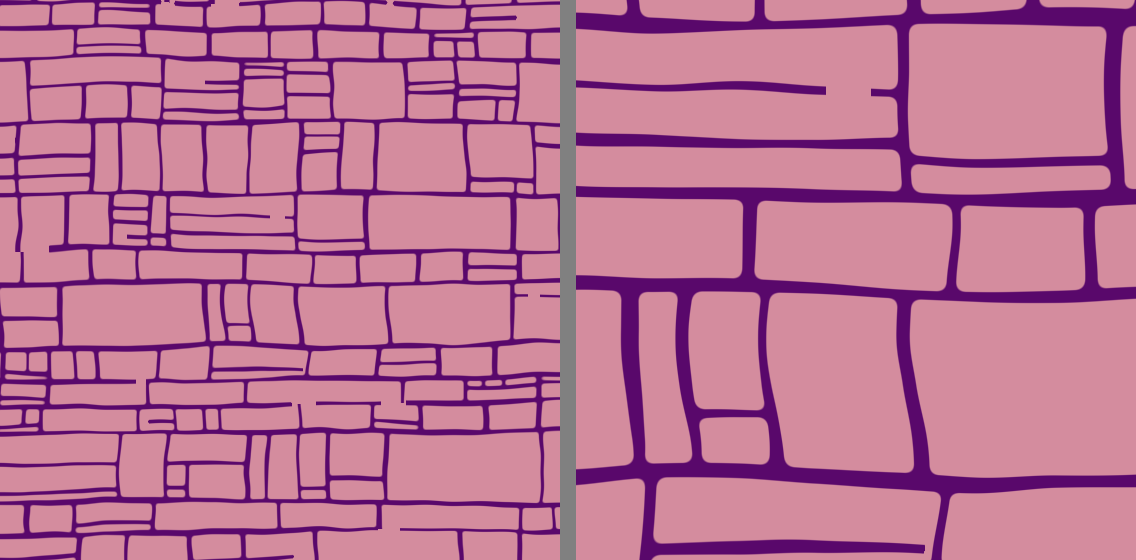
Left, the full canvas; right, a detail of the centre.
This pattern is drawn by a WebGL 1 fragment shader. Its source:

```glsl
precision highp float;
// Dry stone wall in two flat colours: uneven courses are cut into stones,
// and some stones are split again by random horizontal or vertical joints.
// Joints are hand-drawn strokes with wavy paths, varying width and gaps.
uniform vec2 u_resolution;

const vec3 STONE = vec3(0.83, 0.55, 0.62);
const vec3 JOINT = vec3(0.35, 0.03, 0.42);

float hash(vec2 p) {
  vec3 q = fract(p.xyx * 0.1031);
  q += dot(q, q.yzx + 33.33);
  return fract((q.x + q.y) * q.z);
}

float noise(vec2 p) {
  vec2 i = floor(p), f = fract(p);
  f = f * f * (3.0 - 2.0 * f);
  return mix(mix(hash(i), hash(i + vec2(1.0, 0.0)), f.x),
             mix(hash(i + vec2(0.0, 1.0)), hash(i + 1.0), f.x), f.y);
}

// Smooth minimum, gives small fillets where strokes meet
float blend(float a, float b) {
  float k = 0.006;
  float h = max(k - abs(a - b), 0.0) / k;
  return min(a, b) - h * h * k * 0.25;
}

// Signed distance to a stroke whose width swells and thins along its length
float stroke(float d, float along, float seed, float halfWidth) {
  return abs(d) - halfWidth * mix(0.6, 1.4, noise(vec2(along * 11.0 + 7.0, seed)));
}

// Pushes the distance out in clustered stretches to leave dashes
float gaps(float along, float seed) {
  float n = noise(vec2(along * 3.0 + 50.0, seed)) * noise(vec2(along * 20.0 + 90.0, seed));
  return 0.02 * smoothstep(0.60, 0.62, n);
}

float course(float y, float x, float seed) {
  return stroke(y, x, seed, 0.0039) + gaps(x, seed);
}

void main() {
  vec2 p = gl_FragCoord.xy / u_resolution.y;

  // Wavy hand-drawn distortion
  vec2 q = p;
  q.x += 0.010 * (noise(p * vec2(6.0, 13.0)) - 0.5) + 0.003 * (noise(p * 32.0) - 0.5);
  q.y += 0.018 * (noise(p * vec2(5.0, 7.0) + 40.0) - 0.5) + 0.004 * (noise(p * 21.0 + 9.0) - 0.5);

  // Find the course, then the stone in it
  vec2 lo = vec2(0.0), hi = vec2(0.0, -0.03);
  float row = 0.0, id = 0.0;
  for (int i = 0; i < 30; i++) {
    row = float(i);
    float r = hash(vec2(row, 17.0));
    lo.y = hi.y;
    hi.y += 0.042 + 0.09 * r * r;
    if (hi.y > q.y) break;
  }
  hi.x = -0.15 * hash(vec2(row, 5.0));
  for (int i = 0; i < 30; i++) {
    id = row * 40.0 + float(i);
    float r = hash(vec2(id, 31.0));
    lo.x = hi.x;
    hi.x += 0.08 + 0.2 * r * r;
    if (hi.x > q.x) break;
  }

  // Joints around the stone
  float bed = min(course(q.y - lo.y, q.x, row), course(q.y - hi.y, q.x, row + 1.0));
  float head = min(stroke(q.x - lo.x, q.y, id, 0.0038),
                   stroke(q.x - hi.x, q.y, id + 1.0, 0.0038));
  float d = blend(bed, head);

  // Split the stone up to three times
  for (int level = 0; level < 3; level++) {
    if (hash(vec2(id, 61.0)) > 0.52) break;
    bool flat_cut = hash(vec2(id, 73.0)) < 0.68;
    vec2 across = flat_cut ? vec2(0.0, 1.0) : vec2(1.0, 0.0);
    float t = mix(0.2, 0.8, hash(vec2(id, 87.0)));
    float size = dot(hi - lo, across);
    if (size * min(t, 1.0 - t) < (flat_cut ? 0.015 : 0.022)) break;

    float cut = dot(lo, across) + size * t;
    float along = dot(q, across.yx);
    float side = dot(q, across) - cut - 0.006 * (noise(vec2(along * 9.0, id)) - 0.5);
    float joint = stroke(side, along, id, 0.0032);
    if (flat_cut) joint += gaps(along, id);
    d = blend(d, joint);

    // Keep the half that holds this point
    if (side > 0.0) lo = mix(lo, vec2(cut), across);
    else hi = mix(hi, vec2(cut), across);
    id = id * 2.0 + step(0.0, side) + 1000.0;
  }

  float edge = 0.85 / u_resolution.y;
  gl_FragColor = vec4(mix(JOINT, STONE, smoothstep(-edge, edge, d)), 1.0);
}
```
